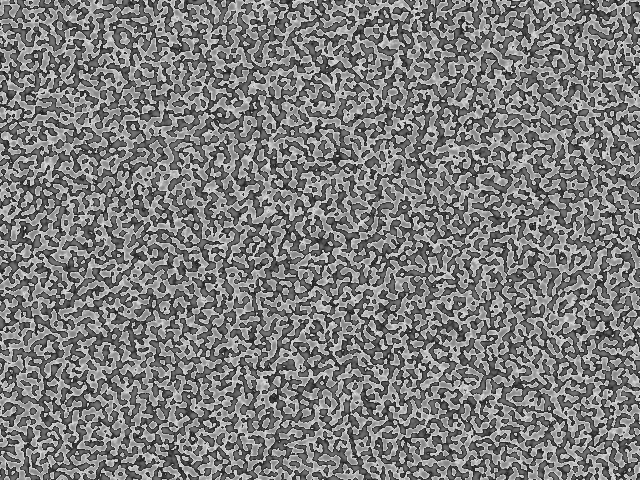
This texture is drawn by a Shadertoy shader. Its source:

```glsl
// Draws a fine grey texture of crinkled light and dark grains with crisp contrasting rims.

const float GRAINS_PER_HEIGHT = 80.0;
const float CRINKLES_PER_HEIGHT = 210.0;
const float CRINKLE_AMOUNT = 0.2;
const float NOISE_DEVIATION = 0.31;
const float RIM_SOFTNESS = 0.2;

const vec3 DARK_RIM = vec3(0.06);
const vec3 DARK_CORE = vec3(0.46);
const vec3 LIGHT_RIM = vec3(0.92);
const vec3 LIGHT_CORE = vec3(0.52);

// Usual sine hash
float hash(vec2 p) {
    return fract(sin(dot(p, vec2(127.1, 311.7))) * 43758.5453);
}

vec2 rotate(vec2 p, float angle) {
    float c = cos(angle), s = sin(angle);
    return vec2(c * p.x - s * p.y, s * p.x + c * p.y);
}

// Slope contribution of one lattice corner
float cornerSlope(vec2 cell, vec2 offset) {
    float angle = 6.2831853 * hash(cell);
    return dot(vec2(cos(angle), sin(angle)), offset);
}

// Gradient noise centred on zero
float gradientNoise(vec2 p) {
    vec2 cell = floor(p);
    vec2 f = fract(p);
    vec2 w = f * f * f * (f * (f * 6.0 - 15.0) + 10.0);
    vec2 e = vec2(1.0, 0.0);
    float low = mix(cornerSlope(cell, f), cornerSlope(cell + e.xy, f - e.xy), w.x);
    float high = mix(cornerSlope(cell + e.yx, f - e.yx), cornerSlope(cell + e.xx, f - e.xx), w.x);
    return mix(low, high, w.y);
}

// Two turned layers hide the lattice; a finer one crinkles the outlines
float grainField(vec2 uv) {
    vec2 p = uv * GRAINS_PER_HEIGHT;
    float grains = gradientNoise(rotate(p, 0.35) + 17.3)
                 + gradientNoise(rotate(p, 1.15) + 83.7);
    float crinkle = gradientNoise(rotate(uv, 0.6) * CRINKLES_PER_HEIGHT + 41.9);
    return (grains + CRINKLE_AMOUNT * crinkle) / NOISE_DEVIATION;
}

// Greys run from a stark rim to a middling core on either side of zero
vec3 grainColor(float height, float softness) {
    float depth = tanh(0.8 * abs(height));
    vec3 dark = mix(DARK_RIM, DARK_CORE, depth);
    vec3 light = mix(LIGHT_RIM, LIGHT_CORE, depth);
    return mix(dark, light, smoothstep(-softness, softness, height));
}

void mainImage(out vec4 fragColor, in vec2 fragCoord) {
    vec2 uv = fragCoord / iResolution.y;
    fragColor = vec4(grainColor(grainField(uv), RIM_SOFTNESS), 1.0);
}
```
